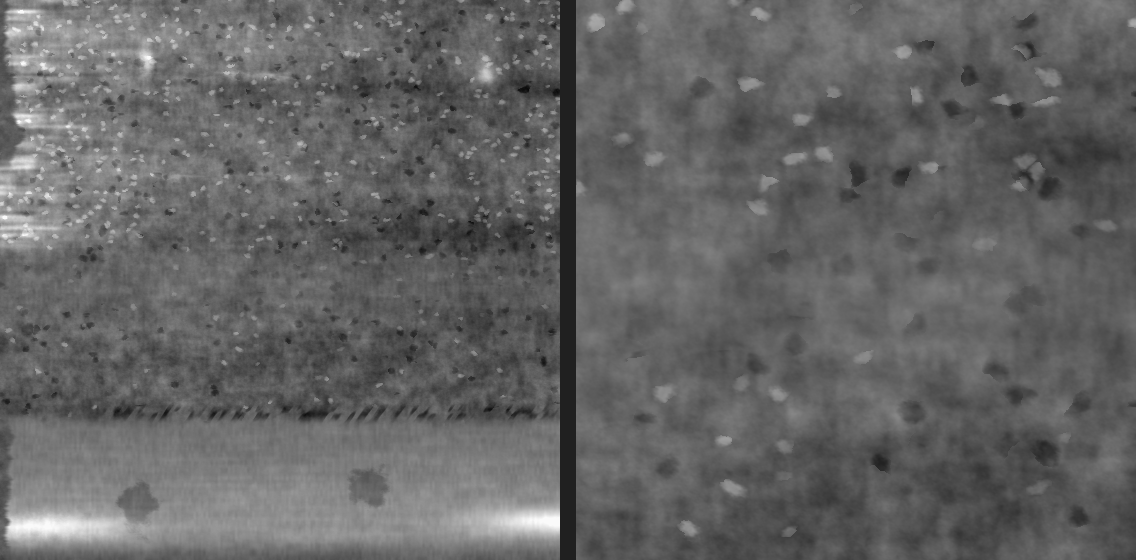
Left: the whole. Right: its middle third, enlarged.
Give the GLSL for this texture, as a WebGL 2 fragment shader.

```glsl
#version 300 es
precision highp float;
// Draws a worn grey metal sheet with rolled bands, scuffs, pits and soft glints.
uniform vec2 u_resolution;
out vec4 fragColor;

float hash(vec2 cell) {
  vec3 q = fract(cell.xyx * vec3(0.1031, 0.103, 0.0973));
  q += dot(q, q.yzx + 33.33);
  return fract((q.x + q.y) * q.z);
}

float noise(vec2 p) {
  vec2 i = floor(p), f = fract(p);
  f = f * f * (3.0 - 2.0 * f);
  vec2 e = vec2(0.0, 1.0);
  return mix(mix(hash(i), hash(i + e.yx), f.x),
             mix(hash(i + e), hash(i + e.yy), f.x), f.y);
}

// Layered noise, centred on zero
float mottle(vec2 p) {
  float sum = 0.0, gain = 0.5;
  for (int k = 0; k < 5; k++) {
    sum += gain * (noise(p) - 0.5);
    p = mat2(1.9, 0.25, -0.25, 2.1) * p + 17.3;
    gain *= 0.62;
  }
  return sum;
}

// Cellular noise: distance to the nearest seed, and that seed's random value
vec2 cellular(vec2 p) {
  vec2 base = floor(p), best = vec2(9.0, 0.0);
  for (int j = -1; j <= 1; j++)
    for (int i = -1; i <= 1; i++) {
      vec2 cell = base + vec2(i, j);
      vec2 seed = cell + vec2(hash(cell), hash(cell + 71.7));
      float d = length(p - seed);
      if (d < best.x) best = vec2(d, hash(cell + 23.1));
    }
  return best;
}

// Scattered specks; only the given share of cells holds one
float specks(vec2 p, float share, float radius) {
  vec2 c = cellular(p);
  return smoothstep(radius, radius * 0.3, c.x) * smoothstep(1.0 - share, 1.03 - share, c.y);
}

float band(float y, float centre, float width) {
  float d = (y - centre) / width;
  return exp(-d * d);
}

float glow(vec2 p, vec2 centre, vec2 radius) {
  vec2 d = (p - centre) / radius;
  return exp(-dot(d, d));
}

float waves(float x) {
  return 0.5 * sin(x * 9.0) + 0.3 * sin(x * 23.0 + 1.7) + 0.2 * sin(x * 61.0 + 4.0);
}

// Broad tone of the rolled bands
float sheetTone(vec2 p) {
  float y = p.y + 0.004 * waves(p.x);
  float right = smoothstep(0.45, 0.85, p.x), left = 1.0 - smoothstep(0.0, 0.4, p.x);
  float upper = smoothstep(0.53, 0.58, y);
  float tone = 0.385;
  tone += 0.10 * band(y, 0.92, 0.055) * (1.0 - 0.7 * right);
  tone -= 0.08 * band(y, 0.842, 0.014) * smoothstep(0.25, 0.5, p.x);
  tone += 0.04 * band(y, 0.71, 0.09) + 0.13 * left * upper;
  tone -= 0.075 * right * smoothstep(0.28, 0.45, y) * (1.0 - 0.5 * smoothstep(0.85, 1.0, p.x));
  tone -= 0.06 * band(y, 0.59, 0.04) * smoothstep(0.2, 0.4, p.x);
  tone += 0.02 * band(y, 0.48, 0.05);
  tone -= 0.04 * band(y, 0.37, 0.035) + 0.06 * band(y, 0.275, 0.025);
  tone += smoothstep(0.262, 0.235, y) * mix(0.07, 0.17, smoothstep(0.23, 0.07, y));
  return tone - 0.19 * smoothstep(0.045, 0.0, y);
}

void main() {
  vec2 p = gl_FragCoord.xy / u_resolution;
  vec2 warped = p + 0.012 * vec2(mottle(p * 50.0), mottle(p * 50.0 + 9.0));
  float rough = smoothstep(0.23, 0.28, p.y) * (1.0 - 0.55 * band(p.y, 0.49, 0.06));
  float worn = smoothstep(0.52, 0.62, p.y);
  float sides = smoothstep(0.35, 0.0, p.x) + smoothstep(0.8, 1.0, p.x);
  float patches = smoothstep(-0.05, 0.2, mottle(p * vec2(7.0, 16.0) + 4.0));

  // Mottling, fine upright grain and long rolling streaks
  float tone = sheetTone(p);
  tone += mix(0.06, 0.19, rough) * mottle(p * vec2(14.0, 26.0));
  tone += mix(0.07, 0.24, rough) * mottle(p * vec2(58.0, 50.0) + 31.0);
  tone += 0.045 * (noise(p * vec2(230.0, 75.0)) - 0.5);
  float streak = noise(p * vec2(7.0, 150.0)) * noise(p * vec2(22.0, 85.0) + 5.0);
  tone += (streak - 0.25) * (0.05 + 0.22 * worn * smoothstep(0.4, 0.0, p.x));

  // Bright scuffs along the left edge and thin bright seams
  for (int k = 0; k < 5; k++) {
    float id = float(k);
    vec2 scuff = vec2(0.05, 0.57 + 0.098 * id + 0.02 * hash(vec2(id, 3.0)));
    tone += 0.55 * streak * glow(warped, scuff, vec2(0.055, 0.03));
    vec2 seam = vec2(0.3 + 0.14 * id, 0.685 + 0.004 * sin(id * 2.4));
    tone += 0.14 * patches * glow(warped, seam, vec2(0.09, 0.006));
  }
  tone += 0.22 * patches * glow(warped, vec2(0.48, 0.864), vec2(0.15, 0.009));

  // Pale flecks and dark pits
  float fleckShare = 0.04 + worn * (0.06 + 0.14 * sides);
  tone += 0.2 * rough * specks(warped * vec2(75.0, 100.0), fleckShare, 0.6);
  tone -= 0.15 * rough * specks(warped * vec2(62.0, 70.0) + 40.0, 0.05 + 0.14 * patches, 0.6);
  tone -= 0.22 * rough * specks(warped * vec2(32.0, 26.0) + 8.0, 0.022, 0.42);

  // Slanted nicks along the lower band edge
  float nick = noise(vec2(p.x - 0.7 * p.y, p.y) * vec2(125.0, 55.0));
  float edge = band(p.y, 0.262 + 0.003 * waves(p.x), 0.012) * smoothstep(0.12, 0.3, p.x);
  tone -= 0.21 * edge * smoothstep(0.4, 0.8, nick);

  // Soft glints
  tone += 0.43 * glow(warped, vec2(0.08, 0.06), vec2(0.14, 0.023));
  tone += 0.45 * glow(p, vec2(1.0, 0.068), vec2(0.14, 0.022));
  tone += 0.38 * glow(p, vec2(0.87, 0.865), vec2(0.014)) + 0.16 * glow(p, vec2(0.85, 0.9), vec2(0.055, 0.06));
  tone += 0.36 * glow(warped, vec2(0.26, 0.888), vec2(0.011, 0.022));

  // Ragged stains near the foot and a dark left margin
  for (int k = 0; k < 2; k++) {
    vec2 centre = vec2(0.245 + 0.405 * float(k), 0.095 + 0.03 * float(k));
    float stain = glow(warped, centre, vec2(0.04, 0.05)) + 0.9 * mottle(p * 28.0);
    tone -= 0.13 * smoothstep(0.4, 0.75, stain);
  }
  float margin = 0.016 + 0.035 * mottle(vec2(2.0, p.y * 24.0)) + 0.02 * band(p.y, 0.77, 0.05);
  float marginSpan = smoothstep(0.68, 0.74, p.y) + smoothstep(0.26, 0.22, p.y);
  tone = mix(tone, 0.3 + 0.2 * mottle(p * 60.0), 0.85 * marginSpan * smoothstep(margin + 0.006, margin - 0.006, p.x));

  fragColor = vec4(vec3(clamp(tone, 0.04, 0.98)), 1.0);
}
```
